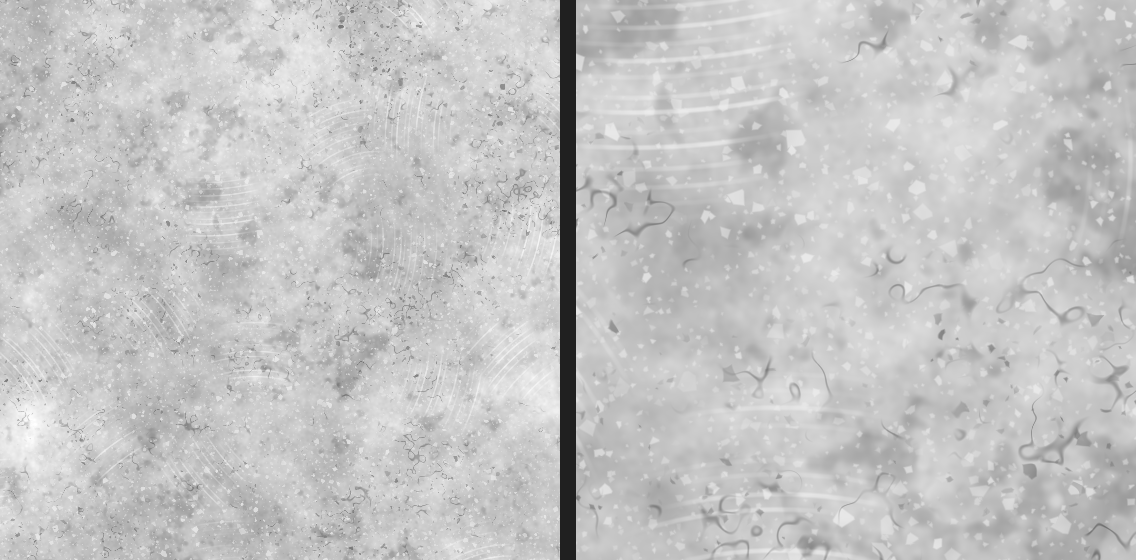
Left, the full canvas; right, a detail of the centre.
Write a Shadertoy shader that draws this texture.

```glsl
// Pale grey worn concrete with light angular chips, dark grit, fine cracks and combed scratches.

#define BASE_GREY 0.800
#define CLOUD_CONTRAST 0.070
#define CHIP_GREY 0.935
#define GRIT_GREY 0.40
#define SMUDGE_DEPTH 0.11
#define CRACK_DEPTH 0.20
#define SCRATCH_GAIN 0.10
#define EDGE 0.0012
#define TAU 6.2832

vec3 hash3(vec2 p) {
    vec3 q = fract(p.xyx * vec3(0.1031, 0.1030, 0.0973));
    q += dot(q, q.yxz + 33.33);
    return fract((q.xxy + q.yzz) * q.zyx);
}

// Cellular noise: a signed soft blob at a random spot in each cell.
float blobs(vec2 p) {
    vec2 cell = floor(p);
    float sum = 0.0;
    for (int y = -1; y <= 1; y++)
    for (int x = -1; x <= 1; x++) {
        vec2 id = cell + vec2(x, y);
        vec3 h = hash3(id);
        vec2 d = p - id - h.xy;
        float k = max(0.0, 1.0 - dot(d, d));
        sum += k * k * k * (2.0 * h.z - 1.0);
    }
    return sum;
}

float layeredBlobs(vec2 p, int octaves) {
    float sum = 0.0, gain = 1.0;
    for (int i = 0; i < octaves; i++) {
        sum += gain * blobs(p);
        p = mat2(1.68, 1.28, -1.28, 1.68) * p + 19.7;
        gain *= 0.82;
    }
    return sum;
}

// Coverage of scattered irregular polygons; size is the largest radius in cells.
float chips(vec2 p, float grid, float size, float density) {
    p *= grid;
    vec2 cell = floor(p);
    float cover = 0.0;
    for (int y = -1; y <= 1; y++)
    for (int x = -1; x <= 1; x++) {
        vec2 id = cell + vec2(x, y);
        vec3 place = hash3(id + 71.0);
        float opacity = smoothstep(0.0, 0.2, density - place.z);
        if (opacity <= 0.0) continue;
        vec3 look = hash3(id + 153.0);
        float radius = size * mix(0.4, 1.0, look.x * look.x);
        vec2 d = p - id - place.xy;
        float dist = length(d) - 1.35 * radius;
        for (int k = 0; k < 5; k++) {
            vec3 side = hash3(id + 37.3 * float(k + 1));
            float angle = TAU * (look.y + (float(k) + 0.9 * side.x) / 5.0);
            float plane = dot(d, vec2(cos(angle), sin(angle)));
            dist = max(dist, plane - radius * mix(0.5, 1.1, side.y));
        }
        float soft = EDGE * grid;
        float shape = 1.0 - smoothstep(-0.6 * soft, 0.6 * soft, dist);
        cover = max(cover, shape * opacity * mix(0.45, 1.0, look.z));
    }
    return cover;
}

// Patches of concentric, broken arcs, each patch with its own direction.
float scratches(vec2 p) {
    p *= 4.5;
    vec2 cell = floor(p);
    float sum = 0.0;
    for (int y = -1; y <= 1; y++)
    for (int x = -1; x <= 1; x++) {
        vec2 id = cell + vec2(x, y);
        vec3 h = hash3(id + 211.0);
        vec2 d = p - id - h.xy;
        float a = TAU * h.z, c = cos(a), s = sin(a);
        vec2 q = mat2(c, s, -s, c) * d;
        float bend = mix(0.7, 2.0, fract(h.z * 7.0));
        float row = (length(q - vec2(0.0, bend)) - bend) * 21.0;
        vec3 stroke = hash3(vec2(floor(row), 50.0 * h.x) + id * 13.0);
        float line = abs(fract(row) - mix(0.3, 0.7, stroke.x));
        float streak = 1.0 - smoothstep(0.04, 0.21, line);
        float reach = abs(q.x - 0.3 * (stroke.y - 0.5));
        float fade = 1.0 - smoothstep(0.12, 0.36, reach);
        float area = 1.0 - smoothstep(0.2, 0.46, length(q));
        sum += streak * fade * area * stroke.z * step(0.35, h.y);
    }
    return sum;
}

void mainImage(out vec4 fragColor, in vec2 fragCoord) {
    vec2 p = fragCoord / iResolution.y;

    // Cloudy ground with ragged dark smudges and fine grain
    float grey = BASE_GREY + CLOUD_CONTRAST * layeredBlobs(p * 4.0 + 3.0, 5);
    float smudge = layeredBlobs(p * 13.0 + 47.0, 4);
    grey -= SMUDGE_DEPTH * smoothstep(0.45, 1.4, smudge);
    grey += 0.022 * blobs(p * 190.0);

    grey += SCRATCH_GAIN * scratches(p);

    // Pale chips in three sizes
    float pale = chips(p, 50.0, 0.30, 0.45);
    pale = max(pale, 0.85 * chips(p + 5.3, 88.0, 0.30, 0.50));
    pale = max(pale, 0.70 * chips(p + 9.1, 150.0, 0.30, 0.50));
    grey = mix(grey, CHIP_GREY, 0.8 * pale);

    // Broken cracks and ragged grit, gathered in loose clusters
    float cluster = layeredBlobs(p * 4.5 + 31.0, 3);
    float ridge = abs(layeredBlobs(p * 42.0 + 11.0, 2));
    float broken = smoothstep(0.15, 0.9, layeredBlobs(p * 24.0 + 83.0, 2) + 0.3 * cluster);
    grey -= CRACK_DEPTH * broken * (1.0 - smoothstep(0.0, 0.13, ridge));

    vec2 ragged = p + 0.003 * vec2(blobs(p * 130.0 + 7.0), blobs(p * 130.0 + 61.0));
    float grit = chips(ragged + 2.7, 72.0, 0.34, 0.13 + 0.20 * cluster);
    grit = max(grit, 0.8 * chips(ragged + 6.4, 140.0, 0.34, 0.16 + 0.20 * cluster));
    grey = mix(grey, GRIT_GREY, 0.8 * grit);

    fragColor = vec4(vec3(clamp(grey, 0.0, 1.0)), 1.0);
}
```
